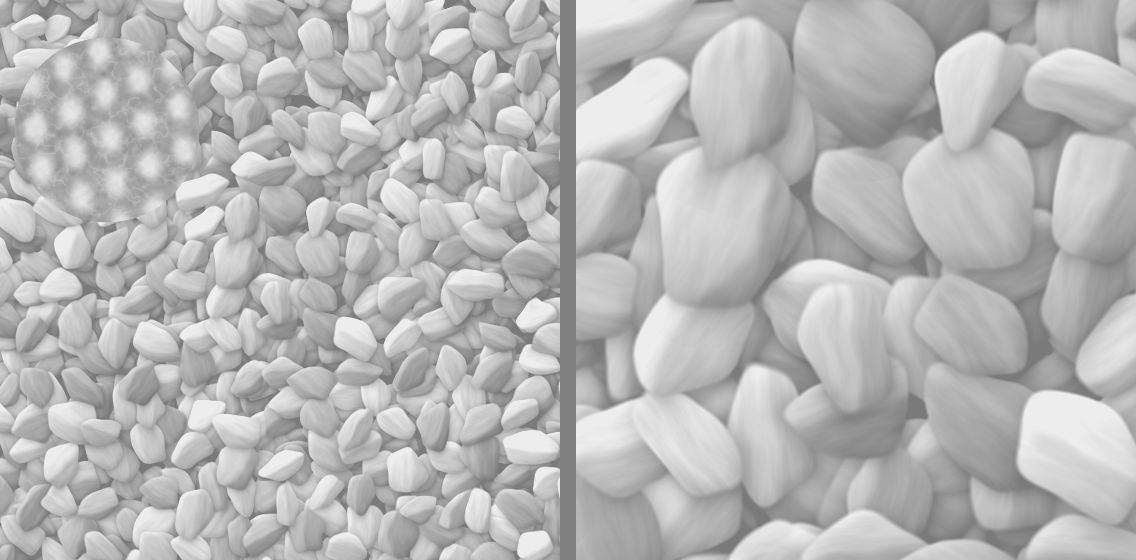
Left: the whole. Right: its middle third, enlarged.
Reproduce this texture procedurally as a three.js fragment shader.

```glsl
varying vec2 vUv;

const float LAYERS = 6.0;
const float CELL = 0.075;
const float JITTER = 0.7;
const vec2 HALF_LENGTH = vec2(0.034, 0.048);
const vec2 ASPECT = vec2(0.54, 0.86);
const float CHIP_REACH = 0.075;
const float EDGE_SOFT = 0.0016;
const vec2 LIGHT = vec2(-0.53, 0.85);
const vec2 CHIP_TONE = vec2(0.67, 0.89);
const float GAP_TONE = 0.54;
const float FACET_CONTRAST = 0.15;
const float TILT_CONTRAST = 0.06;
const float RIM_CONTRAST = 0.07;
const float STREAK_CONTRAST = 0.10;
const float SHADOW = 0.25;
const float SHADOW_WIDTH = 0.006;
const vec2 DISC_CENTER = vec2(0.191, 0.768);
const float DISC_RADIUS = 0.165;
const vec2 WEAVE_ORIGIN = vec2(0.197, 0.753);
const vec2 WEAVE_A = vec2(0.061, 0.028);
const vec2 WEAVE_B = vec2(0.010, -0.077);
const float KNOT_RADIUS = 0.023;
const float CLOTH_TONE = 0.63;
const float KNOT_TONE = 0.88;

float hash(vec2 p) {
  return fract(sin(dot(p, vec2(127.1, 311.7))) * 43758.5453);
}

float noise(vec2 p) {
  vec2 i = floor(p), f = fract(p);
  f = f * f * (3.0 - 2.0 * f);
  return mix(mix(hash(i), hash(i + vec2(1.0, 0.0)), f.x),
             mix(hash(i + vec2(0.0, 1.0)), hash(i + 1.0), f.x), f.y);
}

float fbm(vec2 p) {
  return 0.55 * noise(p) + 0.3 * noise(p * 2.1 + 7.3) + 0.15 * noise(p * 4.3 + 3.1);
}

float cross2(vec2 a, vec2 b) {
  return a.x * b.y - a.y * b.x;
}

// Rounded irregular pentagon: 1 on the outline, 0 in the middle
float chipRadius(vec2 q, vec2 seed) {
  float sum = 0.0;
  for (float i = 0.0; i < 5.0; i++) {
    float a = 1.2566 * (i + 0.5 * hash(seed + i * 1.7));
    float side = mix(0.75, 1.1, hash(seed + i * 2.3 + 9.0));
    float m = max(dot(q, vec2(cos(a), sin(a))) / side, 0.0);
    m *= m * m;
    sum += m * m;
  }
  return pow(sum + 1e-6, 1.0 / 6.0);
}

// Two facets along a bent crease, a tilt, a lit rim and fine streaks
float chipTone(vec2 p, vec2 q, float r, vec2 across, vec2 seed) {
  float tone = mix(CHIP_TONE.x, CHIP_TONE.y, hash(seed + 4.1));
  float bend = hash(seed + 5.7) - 0.5;
  float crease = q.y - bend * (1.3 - q.x * q.x);
  float facet = smoothstep(-0.22, 0.22, crease) - 0.5;
  tone += FACET_CONTRAST * facet * dot(across, LIGHT);
  tone += 0.03 * exp(-70.0 * crease * crease);
  tone += TILT_CONTRAST * dot(p, LIGHT) / HALF_LENGTH.x;
  float facing = dot(p, LIGHT) / (length(p) + 1e-4);
  tone += RIM_CONTRAST * facing * smoothstep(0.65, 1.0, r);
  return tone + STREAK_CONTRAST * (fbm(q * vec2(1.6, 4.5) + seed * 3.7) - 0.5);
}

// Heap of chips painted from the bottom layer to the top
float heap(vec2 uv) {
  vec2 warped = uv + 0.005 * (vec2(noise(uv * 45.0), noise(uv * 45.0 + 31.0)) - 0.5);
  float tone = GAP_TONE;
  for (float layer = 0.0; layer < LAYERS; layer++) {
    vec2 grid = warped / CELL + layer * vec2(0.37, 0.61);
    for (float y = -1.0; y <= 1.0; y++) {
      for (float x = -1.0; x <= 1.0; x++) {
        vec2 id = floor(grid) + vec2(x, y);
        vec2 seed = id + layer * vec2(17.3, 41.9);
        vec2 shift = JITTER * (vec2(hash(seed), hash(seed + 1.3)) - 0.5);
        vec2 p = (grid - id - 0.5 - shift) * CELL;
        if (dot(p, p) > CHIP_REACH * CHIP_REACH) continue;
        float angle = 6.2832 * hash(seed + 2.9);
        vec2 along = vec2(cos(angle), sin(angle));
        vec2 across = vec2(-along.y, along.x);
        float halfLength = mix(HALF_LENGTH.x, HALF_LENGTH.y, hash(seed + 6.2));
        float halfWidth = halfLength * mix(ASPECT.x, ASPECT.y, hash(seed + 8.4));
        vec2 q = vec2(dot(p, along) / halfLength, dot(p, across) / halfWidth);
        float r = chipRadius(q, seed);
        float gap = (r - 1.0) * halfWidth;
        float away = 0.65 - 0.35 * dot(p, LIGHT) / (length(p) + 1e-4);
        tone *= 1.0 - SHADOW * away * exp(-max(gap, 0.0) / SHADOW_WIDTH);
        float cover = 1.0 - smoothstep(-EDGE_SOFT, EDGE_SOFT, gap);
        if (cover > 0.0) tone = mix(tone, chipTone(p, q, r, across, seed), cover);
      }
    }
  }
  return tone;
}

// Cloth with pale knots on a slanted lattice and loose fibres
float cloth(vec2 uv) {
  vec2 p = uv - WEAVE_ORIGIN + 0.012 * (vec2(fbm(uv * 40.0), fbm(uv * 40.0 + 19.0)) - 0.5);
  vec2 st = vec2(cross2(p, WEAVE_B), cross2(WEAVE_A, p)) / cross2(WEAVE_A, WEAVE_B);
  vec2 local = st - floor(st + 0.5);
  vec2 offset = local.x * WEAVE_A + local.y * WEAVE_B;
  float knot = 1.0 - smoothstep(0.3, 1.4, length(offset * vec2(1.0, 0.8)) / KNOT_RADIUS);
  float fibre = pow(1.0 - abs(2.0 * fbm(uv * 38.0 + 53.0) - 1.0), 14.0);
  float base = CLOTH_TONE + 0.16 * (fbm(uv * 75.0) - 0.5) + 0.08 * fibre;
  return mix(base, KNOT_TONE + 0.08 * (fbm(uv * 110.0) - 0.5), knot);
}

void main() {
  float disc = 1.0 - smoothstep(-0.001, 0.001, length(vUv - DISC_CENTER) - DISC_RADIUS);
  float tone = mix(heap(vUv), cloth(vUv), disc);
  gl_FragColor = vec4(vec3(clamp(tone, 0.48, 0.93)), 1.0);
}
```
